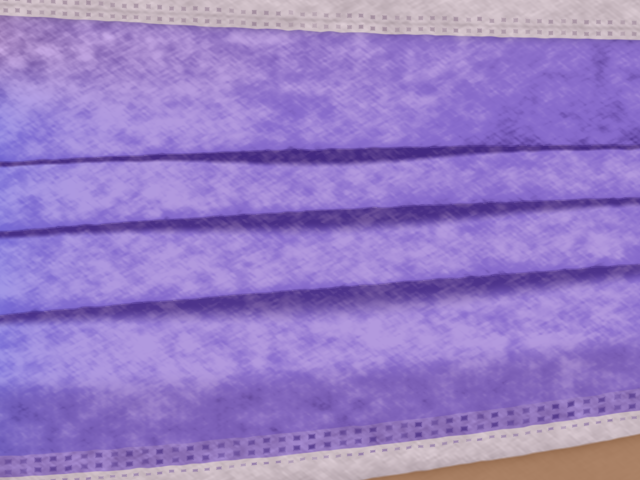
Give the GLSL for this texture, as a WebGL 1 fragment shader.

```glsl
precision highp float;
// Pleated violet non-woven cloth with three folds, stitched pale hems and a tan corner.
uniform vec2 u_resolution;

#define LILAC vec3(0.70, 0.60, 0.87)
#define VIOLET vec3(0.53, 0.42, 0.80)
#define SHADOW vec3(0.25, 0.15, 0.49)
#define MUTED vec3(0.44, 0.33, 0.60)
#define ROSE vec3(0.67, 0.54, 0.74)
#define HEM vec3(0.80, 0.74, 0.77)
#define TAN vec3(0.67, 0.51, 0.40)
#define FOLDS 3
#define HEM_STITCHES 54.0
#define BAND_STITCHES 42.0
#define BAND_WIDTH 0.045

float hash(vec2 p) { return fract(sin(dot(p, vec2(127.1, 311.7))) * 43758.5); }
float bell(float x) { return exp(-x * x); }

float noise(vec2 p) {
  vec2 i = floor(p), f = fract(p);
  f = f * f * (3.0 - 2.0 * f);
  return mix(mix(hash(i), hash(i + vec2(1.0, 0.0)), f.x),
             mix(hash(i + vec2(0.0, 1.0)), hash(i + 1.0), f.x), f.y);
}

// Layered noise, centred on zero
float fbm(vec2 p) {
  float sum = 0.0, amp = 0.533;
  for (int i = 0; i < 4; i++) {
    sum += amp * noise(p);
    p = mat2(1.6, 1.2, -1.2, 1.6) * p + 7.3;
    amp *= 0.5;
  }
  return sum - 0.5;
}

// Fine crossing fibres, centred on zero
float fibres(vec2 p) {
  vec2 a = mat2(0.9, -0.43, 0.43, 0.9) * p, b = mat2(0.8, 0.6, -0.6, 0.8) * p;
  return 0.5 * (noise(a * vec2(55.0, 190.0)) + noise(b * vec2(60.0, 210.0))) - 0.5;
}

// Height of a fold lip, measured downward from the top
float foldEdge(float i, float u) {
  float start = 0.338 + i * (0.131 + 0.014 * i);
  float slope = 0.07 + i * (0.0475 - 0.0125 * i);
  return start - slope * u + (0.034 - 0.012 * i * (i - 1.0)) * u * u;
}

// Row of pressed marks of varying strength
float stitches(float u, float d, float count, vec2 size, float blur) {
  float id = floor(u * count);
  vec2 jitter = vec2(hash(vec2(id, count)), hash(vec2(count, id))) - 0.5;
  vec2 q = vec2((fract(u * count) - 0.5) * 1.3333 / count, d) + jitter * 0.0025;
  vec2 e = abs(q) - size;
  float dist = length(max(e, 0.0)) + min(max(e.x, e.y), 0.0);
  return (1.0 - smoothstep(-blur, blur, dist)) * (0.75 + 0.5 * jitter.x);
}

void main() {
  vec2 p = gl_FragCoord.xy / u_resolution.y;
  float u = gl_FragCoord.x / u_resolution.x, y = 1.0 - p.y;
  float blur = max(0.0018, 1.0 / u_resolution.y);
  float cloud = fbm(p * 5.0), mottle = fbm(p * vec2(28.0, 38.0)), fibre = fibres(p);
  float wobble = 0.003 * (noise(p * 45.0) - 0.5);

  // Signed distances past the hem outlines
  float above = 0.031 + u * (0.085 - 0.033 * u) + wobble - y;
  float below = y - 0.951 + u * (0.08 + 0.062 * u) - wobble;
  float hem = below - BAND_WIDTH;
  float ground = hem - 0.09 + 0.04 * u;

  // Broad light on the cloth
  float topPanel = 1.0 - smoothstep(0.27, 0.32, y);
  float lower = smoothstep(-0.025, 0.045, y - 0.80 + 0.10 * u * u);
  float weave = sin(p.x * 190.0 + p.y * 150.0) * sin(p.x * 190.0 - p.y * 150.0);
  float tone = 0.80 - 0.07 * u + 0.30 * cloud + 0.45 * mottle + 0.26 * fibre;
  tone -= topPanel * (0.06 + 0.16 * smoothstep(0.6, 0.95, u));
  tone -= 0.12 * bell((u - 0.62) / 0.07) * bell((y - 0.12) / 0.06);
  tone -= lower * (0.22 + 0.04 * weave);

  // Saturated lips above the folds, soft shadow below
  float shade = 0.0;
  for (int i = 0; i < FOLDS; i++) {
    float k = float(i), d = y - foldEdge(k, u) - wobble;
    float bulge = bell((u - 0.52 - 0.02 * k) / (0.21 + 0.09 * k));
    float width = 0.007 + 0.003 * k + (0.023 + 0.006 * k) * bulge;
    float fade = smoothstep(width * (0.75 - 0.2 * k), width * (1.2 + 0.15 * k) + 0.004, d);
    shade = max(shade, smoothstep(-0.004, 0.003, d) * (1.0 - fade) * (1.0 - 0.07 * k));
    tone -= d < 0.0 ? 0.36 * exp(d / 0.016) : 0.16 * exp(-d / 0.03);
  }
  vec3 color = mix(SHADOW, VIOLET, smoothstep(0.0, 0.5, tone));
  color = mix(color, LILAC, smoothstep(0.48, 0.92, tone));
  float rose = topPanel * exp(-u * 2.2) * (1.0 - smoothstep(0.08, 0.28, y));
  color = mix(color, ROSE + 0.35 * mottle + 0.2 * fibre, 0.7 * rose);
  color += vec3(-0.07, -0.01, 0.03) * exp(-u * 9.0) * (1.0 - rose);
  color = mix(color, MUTED + 0.25 * mottle, lower * 0.35);
  vec3 shadeColor = mix(SHADOW, MUTED, clamp(0.2 + 1.1 * mottle + fibre, 0.0, 0.7));
  color = mix(color, shadeColor, shade * 0.94);

  // Pale upper hem and embossed violet band, two rows of marks each
  vec3 pale = HEM + 0.10 * mottle + 0.10 * fibre + 0.07 * cloud;
  float holes = 0.0, marks = 0.0;
  for (int i = 0; i < 2; i++) {
    float k = float(i);
    holes += stitches(u, above - 0.011 - 0.024 * k, HEM_STITCHES, vec2(0.0045, 0.004), blur);
    marks += stitches(u, below - 0.012 - 0.021 * k, BAND_STITCHES, vec2(0.0065, 0.0045), blur * 1.5);
  }
  vec3 upperHem = mix(pale, vec3(0.55, 0.46, 0.55), 0.65 * holes);
  upperHem -= 0.06 * bell((above - 0.023) / 0.004);
  color *= 1.0 - 0.15 * exp(-max(-above, 0.0) / 0.008);
  color = mix(color, upperHem, smoothstep(-blur, blur, above));
  vec3 band = mix(MUTED, LILAC, 0.5 + 0.6 * mottle + 0.5 * fibre);
  color = mix(color, mix(band, SHADOW, 0.7 * marks), smoothstep(-blur, blur, below));

  // Pale lower hem, then the tan ground
  float pricks = stitches(u, hem - 0.013, HEM_STITCHES, vec2(0.005, 0.0025), blur);
  vec3 lowerHem = mix(pale, MUTED, 0.6 * pricks) - 0.07 * smoothstep(0.03, 0.07, hem);
  color = mix(color, lowerHem, smoothstep(-blur, blur, hem));
  vec3 desk = TAN + 0.03 * cloud + 0.02 * fibre - 0.10 * exp(-max(ground, 0.0) / 0.012);
  color = mix(color, desk, smoothstep(-blur, blur * 2.0, ground));
  gl_FragColor = vec4(clamp(color, 0.0, 1.0), 1.0);
}
```
